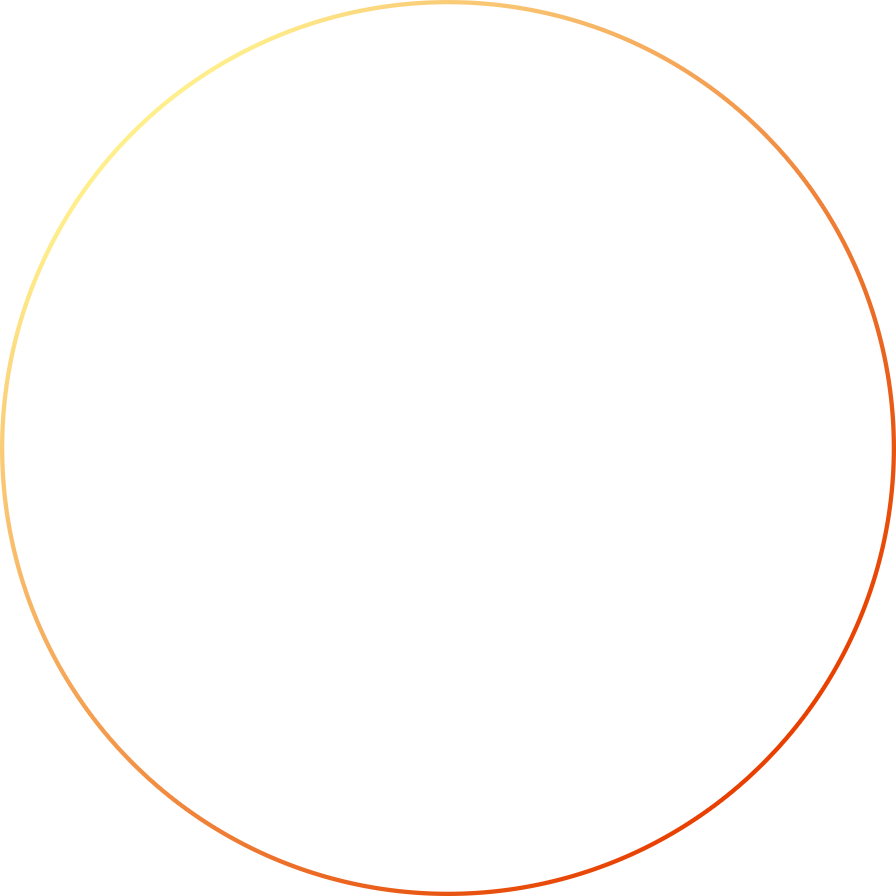
Write a WebGL 1 fragment shader that draws this background.

```glsl
precision highp float;

uniform vec2 u_resolution;

const vec3 PAPER = vec3(1.0);
const vec3 YELLOW = vec3(1.0, 0.94, 0.55);
const vec3 APRICOT = vec3(0.98, 0.80, 0.47);
const vec3 ORANGE = vec3(0.95, 0.58, 0.28);
const vec3 EMBER = vec3(0.91, 0.33, 0.07);
const vec3 RED = vec3(0.91, 0.25, 0.0);

const vec2 CENTER = vec2(0.5);
const float RING_RADIUS = 0.4976;
const float RING_WIDTH = 0.0048;

// Diagonal ramp: 0 at the upper left corner, 1 at the lower right
vec3 ringColor(float t) {
  vec3 color = mix(YELLOW, APRICOT, smoothstep(0.14, 0.26, t));
  color = mix(color, ORANGE, clamp((t - 0.25) / 0.25, 0.0, 1.0));
  color = mix(color, EMBER, clamp((t - 0.5) / 0.25, 0.0, 1.0));
  return mix(color, RED, clamp((t - 0.75) / 0.1, 0.0, 1.0));
}

void main() {
  float canvasSize = min(u_resolution.x, u_resolution.y);
  vec2 p = (gl_FragCoord.xy - 0.5 * u_resolution) / canvasSize + CENTER;
  float pixel = 1.0 / canvasSize;

  // Thin ring touching the canvas edges
  float ringDistance = abs(length(p - CENTER) - RING_RADIUS) - 0.5 * RING_WIDTH;
  float coverage = clamp(0.5 - ringDistance / pixel, 0.0, 1.0);

  float diagonal = 0.5 * (p.x + 1.0 - p.y);
  gl_FragColor = vec4(mix(PAPER, ringColor(diagonal), coverage), 1.0);
}
```
